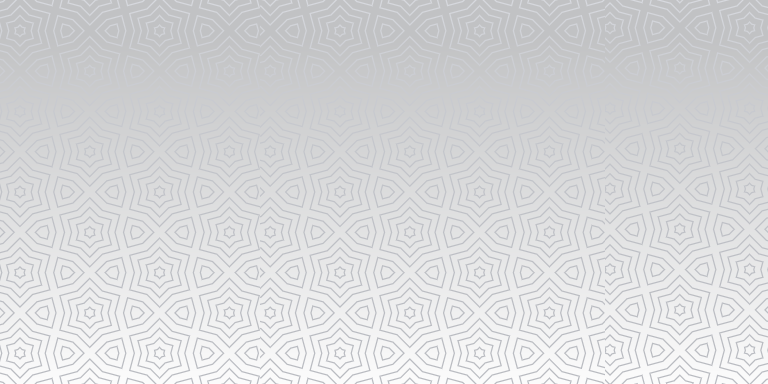
A WebGL 2 fragment shader for this pattern:

```glsl
#version 300 es
precision highp float;

#define STAR_SPACING 0.2099
#define STRAP_INSET 0.051
#define LINE_PITCH 0.084
#define LINE_WIDTH 0.0155
#define SEAM_LEFT 0.677
#define SEAM_RIGHT 1.5755

uniform vec2 u_resolution;
out vec4 outColor;

const float SECTOR = radians(60.0);
const vec2 CELL = vec2(sqrt(3.0), 1.0);

// Offset from the nearest centre of a hexagonal lattice with unit spacing
vec2 nearestStar(vec2 p) {
    vec2 a = mod(p + 0.5 * CELL, CELL) - 0.5 * CELL;
    vec2 b = mod(p, CELL) - 0.5 * CELL;
    return dot(a, a) < dot(b, b) ? a : b;
}

// Distance to the strap axis that parts six-pointed stars from shields
float strapDistance(vec2 p) {
    vec2 q = nearestStar(p);
    float angle = atan(q.x, q.y);
    angle = abs(mod(angle + 0.5 * SECTOR, SECTOR) - 0.5 * SECTOR);
    vec2 folded = length(q) * vec2(cos(angle), sin(angle));
    return abs(dot(folded - vec2(0.5, 0.0), vec2(sqrt(0.5))));
}

// Share of a pixel covered by a line at the given distance
float lineCoverage(float dist, float halfWidth, float pixel) {
    float high = min(halfWidth, dist + 0.5 * pixel);
    float low = max(-halfWidth, dist - 0.5 * pixel);
    return clamp((high - low) / pixel, 0.0, 1.0);
}

void main() {
    vec2 uv = gl_FragCoord.xy / u_resolution.y;
    float depth = 1.0 - uv.y;

    // Three panels whose lattices do not quite meet
    vec2 anchor = vec2(0.052, 0.5);
    if (uv.x > SEAM_LEFT) anchor = vec2(0.8854, 0.5);
    if (uv.x > SEAM_RIGHT) anchor = vec2(1.5885, 0.5078);
    vec2 p = (uv - anchor) / STAR_SPACING;

    // Nested outlines at an even pitch on both sides of each strap
    float offset = strapDistance(p) - STRAP_INSET;
    float dist = abs(mod(offset + 0.5 * LINE_PITCH, LINE_PITCH) - 0.5 * LINE_PITCH);
    float pixel = 1.0 / (u_resolution.y * STAR_SPACING);
    float ink = lineCoverage(dist, 0.5 * LINE_WIDTH, pixel);

    // Grey ground brightens downwards while the lines darken
    float groundLevel = 0.762 + 0.25 * max(depth - 0.1, 0.0);
    vec3 ground = groundLevel + vec3(-0.004, 0.0, 0.006) * (1.0 - depth);
    float lineLevel = 0.72 + 0.13 * exp(-2.2 * depth);
    vec3 lineColor = lineLevel + vec3(-0.008, 0.0, 0.022);

    outColor = vec4(mix(ground, lineColor, ink), 1.0);
}
```
